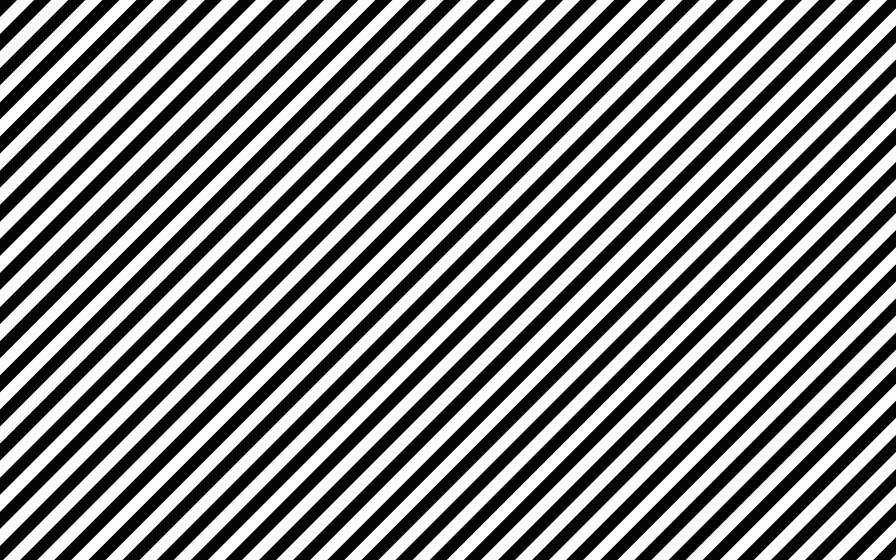
A WebGL 2 fragment shader for this pattern:

```glsl
#version 300 es
precision highp float;
// Even black and white diagonal stripes rising to the right at 45 degrees.
// The distance to the nearest stripe edge comes from a folded repeat,
// measured in canvas heights, and is smoothed over about one pixel.

uniform vec2 u_resolution;
out vec4 fragColor;

const vec3 BLACK = vec3(0.012);
const vec3 WHITE = vec3(0.99);
const float STRIPES_PER_HEIGHT = 16.41; // repeats down the canvas
const float BLACK_SHARE = 0.5;          // part of each repeat that is black

// Signed distance to a set of bands; negative inside a band.
float bandDistance(float across, float period, float share) {
    float fromCentre = abs(fract(across / period - 0.5 * share + 0.5) - 0.5);
    return (fromCentre - 0.5 * share) * period;
}

// Coverage of a shape, softened over the given width.
float coverage(float dist, float softness) {
    return 1.0 - smoothstep(-0.5 * softness, 0.5 * softness, dist);
}

void main() {
    // Canvas heights, measured from the upper left corner
    vec2 fromTopLeft = vec2(gl_FragCoord.x, u_resolution.y - gl_FragCoord.y) / u_resolution.y;
    float pixel = 1.0 / u_resolution.y;

    // Position perpendicular to the stripes
    vec2 stripeNormal = vec2(inversesqrt(2.0));
    float across = dot(fromTopLeft, stripeNormal);
    float period = stripeNormal.x / STRIPES_PER_HEIGHT;

    float dist = bandDistance(across, period, BLACK_SHARE);
    vec3 colour = mix(WHITE, BLACK, coverage(dist, 1.3 * pixel));
    fragColor = vec4(colour, 1.0);
}
```
